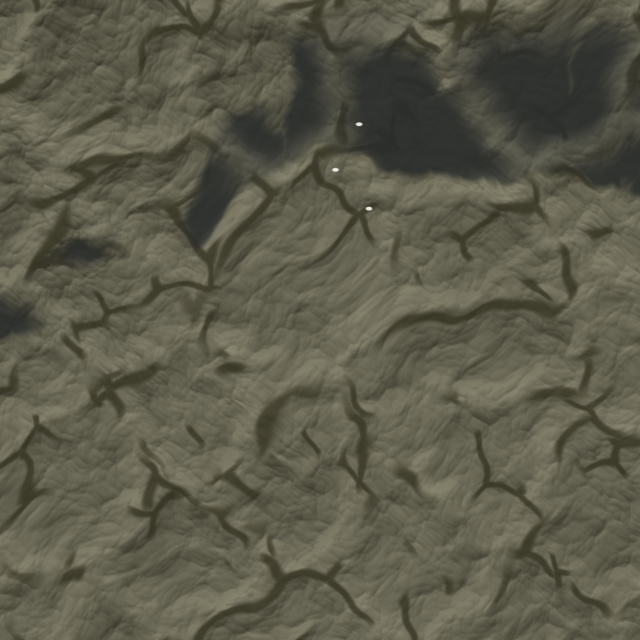
Write a WebGL 1 fragment shader that draws this texture.

```glsl
precision highp float;
// Aerial view of rugged olive-brown mountains: lit diagonal ridges, dark gullies, a shaded cliff band.
uniform vec2 u_resolution;

const vec3 LOW_ROCK  = vec3(0.22, 0.215, 0.165);
const vec3 HIGH_ROCK = vec3(0.53, 0.52, 0.435);
const vec3 GULLY     = vec3(0.20, 0.19, 0.125);
const vec3 SHADE     = vec3(0.165, 0.175, 0.17);
const vec3 SNOW      = vec3(0.92, 0.92, 0.90);
const vec2 TO_LIGHT  = vec2(-0.0015, 0.0038); // relief sampling step
const float RIDGE_SCALE = 4.3;
const float SPUR_SCALE  = 10.5;
const float GRAIN_SCALE = 23.0;
const float BASE_TONE   = 0.53;
const float RELIEF_GAIN = 0.19;
const int GRAIN_LAYERS  = 3;
const int SNOW_SPECKS   = 3;

vec2 hash2(vec2 p) {
  vec3 q = fract(p.xyx * vec3(0.1031, 0.1030, 0.0973));
  q += dot(q, q.yzx + 33.33);
  return fract((q.xx + q.yz) * q.zy);
}

mat2 turn(float a) { return mat2(cos(a), -sin(a), sin(a), cos(a)); }

// Distances to the nearest and second nearest cell centre.
vec2 cells(vec2 p) {
  vec2 id = floor(p), f = p - id;
  vec2 near = vec2(8.0);
  for (int y = -1; y <= 1; y++) {
    for (int x = -1; x <= 1; x++) {
      vec2 g = vec2(float(x), float(y));
      float d = length(g + 0.1 + 0.8 * hash2(id + g + 50.0) - f);
      near = d < near.x ? vec2(d, near.x) : vec2(near.x, min(near.y, d));
    }
  }
  return near;
}

// Layered sines bend every feature out of straight lines.
vec2 warp(vec2 p) {
  vec2 w = 0.022 * sin(p.yx * vec2(11.0, 9.0) + p * 5.0 + vec2(0.7, 2.1));
  w += 0.008 * sin(p.yx * vec2(31.0, 37.0) + p * 17.0 + vec2(1.9, 4.2));
  w += 0.003 * sin(p.yx * vec2(97.0, 89.0) - p * 61.0);
  return p + w;
}

// Slow variation, about -1 to 1.
float drift(vec2 p) {
  return 0.5 * sin(p.x * 9.0 + 3.0 * sin(p.y * 7.0 + 1.0))
       + 0.5 * sin(p.y * 17.0 - p.x * 12.0 + 2.0 * sin(p.x * 15.0));
}

// Distance-like value that is zero on the cell borders.
float border(vec2 p, float scale, float angle) {
  vec2 d = cells(turn(angle) * p * scale + scale);
  return d.y - d.x;
}

float ridge(vec2 p) { return 1.0 - smoothstep(0.0, 0.42, border(p, RIDGE_SCALE, 0.8)); }

float grain(vec2 p) {
  float sum = 0.0, scale = GRAIN_SCALE;
  for (int i = 0; i < GRAIN_LAYERS; i++) {
    float d = cells(p * scale).x;
    sum -= 0.42 * d * d / scale;
    p = turn(1.1) * p + 0.37;
    scale *= 1.9;
  }
  return sum;
}

float terrain(vec2 p) {
  vec2 q = warp(p);
  float spur = 1.0 - smoothstep(0.0, 0.5, border(q, SPUR_SCALE, 0.6));
  return 0.036 * ridge(q) + 0.011 * spur * (1.0 + 0.6 * drift(q.yx)) + grain(q);
}

// Thin broken dark line just below a border.
float gully(vec2 q, float scale, float angle, float width) {
  float e = border(q + TO_LIGHT * 2.6, scale, angle);
  return 1.0 - smoothstep(width * 0.25, width, e);
}

// Shaded cliffs: crisp lower edge, broken into buttresses, thinning to the left.
float cliffShade(vec2 p, float height) {
  vec2 q = warp(p);
  float foot = mix(0.43, 0.71, smoothstep(0.0, 0.45, p.x)) + 0.02 * sin(p.x * 16.0);
  float above = q.y - foot + height;
  float depth = mix(0.14, 0.29, smoothstep(0.2, 0.7, p.x));
  float band = smoothstep(0.0, 0.018, above) * (1.0 - smoothstep(depth * 0.65, depth, above));
  float size = mix(0.40, 0.62, smoothstep(0.15, 0.75, p.x));
  float patches = 1.0 - smoothstep(size - 0.08, size + 0.08, cells(q * vec2(6.5, 4.5) + 2.3).x + 3.0 * height);
  return band * patches * (1.0 - 0.6 * ridge(q));
}

void main() {
  vec2 p = gl_FragCoord.xy / u_resolution.y;
  vec2 q = warp(p);
  float fine = grain(q);
  float slope = (terrain(p) - terrain(p + TO_LIGHT)) / length(TO_LIGHT);
  float upland = smoothstep(-0.05, 0.1, p.y - mix(0.43, 0.71, smoothstep(0.0, 0.45, p.x)));

  // Sunlit rock
  float tone = BASE_TONE + RELIEF_GAIN * (1.0 + 0.25 * upland) * clamp(slope, -2.0, 1.4);
  tone += 0.13 * ridge(q) + 0.07 * drift(q) - 0.08 * upland + 6.0 * (fine + 0.008);
  vec3 color = mix(LOW_ROCK, HIGH_ROCK, clamp(tone, 0.0, 1.0));

  // Gullies under ridges and spurs
  float broken = smoothstep(-0.1, 0.5, drift(q * 1.7 + 0.4));
  float cut = max(gully(q, RIDGE_SCALE, 0.8, 0.09) * broken,
                  gully(q, SPUR_SCALE, 0.6, 0.16) * smoothstep(0.1, 0.6, drift(q.yx * 1.9)));
  color = mix(color, GULLY, 0.75 * cut);

  // Cliff shade and stray snow
  color = mix(color, SHADE, 0.88 * cliffShade(p, fine));
  for (int i = 0; i < SNOW_SPECKS; i++) {
    vec2 spot = vec2(0.42, 0.56) + vec2(0.18, 0.3) * hash2(vec2(float(i) * 7.0 + 3.0, 11.0));
    color = mix(color, SNOW, 1.0 - smoothstep(0.002, 0.005, length((p - spot) * vec2(0.7, 1.2))));
  }
  gl_FragColor = vec4(color, 1.0);
}
```
